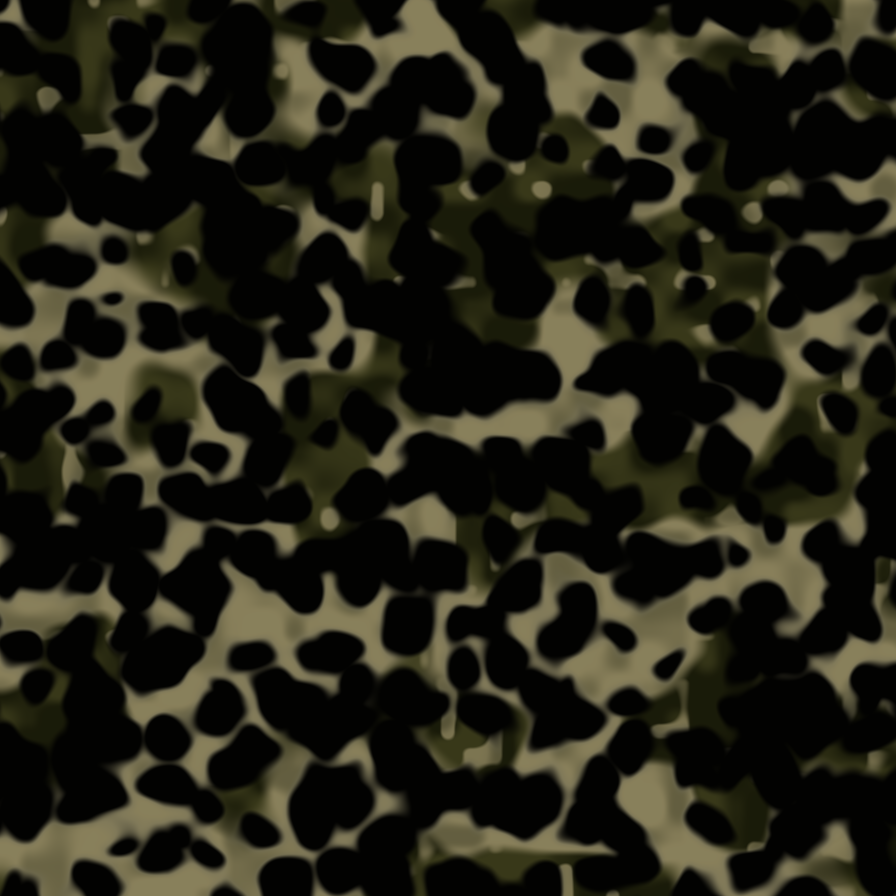
Reproduce this texture procedurally as a three.js fragment shader.

```glsl
// Camouflage of ragged tan and olive islands on black.
// Scattered round black lobes are merged smoothly and cut out of a mottled
// cloth, which leaves islands with scooped sides and blunt arms.
varying vec2 vUv;

const float LOBES = 19.0;         // black lobes across the canvas
const float JITTER = 0.92;        // scatter of the lobes within their cells
const float RADIUS_MIN = 0.31;    // lobe radii, in cells
const float RADIUS_MAX = 0.60;
const float CLUSTER = 0.30;       // how strongly lobes swell in groups
const float MERGE = 11.0;         // higher keeps the arms sharper
const float WOBBLE = 0.36;        // bending of the outlines, in cells
const float EDGE = 0.085;         // half width of the soft rim, in cells
const float OLIVE_SCALE = 11.0;   // olive patches across the canvas
const float FLECK_SCALE = 38.0;   // pale flecks across the canvas

const vec3 BLACK = vec3(0.008, 0.008, 0.003);
const vec3 DARK_OLIVE = vec3(0.10, 0.105, 0.035);
const vec3 OLIVE = vec3(0.22, 0.22, 0.10);
const vec3 DULL_TAN = vec3(0.39, 0.37, 0.25);
const vec3 TAN = vec3(0.535, 0.50, 0.355);
const vec3 GREY = vec3(0.42, 0.41, 0.33);

vec2 hash2(vec2 p) {
  vec3 q = fract(p.xyx * vec3(0.1031, 0.1030, 0.0973));
  q += dot(q, q.yzx + 33.33);
  return fract((q.xx + q.yz) * q.zy);
}

float noise(vec2 p) {
  vec2 cell = floor(p);
  vec2 f = fract(p);
  f = f * f * (3.0 - 2.0 * f);
  float low = mix(hash2(cell).x, hash2(cell + vec2(1.0, 0.0)).x, f.x);
  float high = mix(hash2(cell + vec2(0.0, 1.0)).x, hash2(cell + 1.0).x, f.x);
  return mix(low, high, f.y);
}

// Smooth distance to the black lobes, positive on the cloth between them
float lobeDistance(vec2 p) {
  vec2 cell = floor(p);
  float sum = 0.0;
  for (int y = -1; y <= 1; y++) {
    for (int x = -1; x <= 1; x++) {
      vec2 id = cell + vec2(float(x), float(y));
      vec2 center = id + 0.5 + JITTER * (hash2(id + 7.0) - 0.5);
      vec2 shape = hash2(id + 61.0);
      vec2 offset = p - center;
      // Lobes are slightly oval, each along its own axis
      float angle = 6.2832 * shape.y;
      vec2 axis = vec2(cos(angle), sin(angle));
      float along = dot(offset, axis);
      float across = dot(offset, vec2(-axis.y, axis.x));
      float radius = mix(RADIUS_MIN, RADIUS_MAX, shape.x);
      sum += exp(-MERGE * (length(vec2(along * 0.88, across * 1.12)) - radius));
    }
  }
  return -log(sum) / MERGE;
}

void main() {
  // Outlines: bent lobes, swollen in groups
  vec2 p = vUv * LOBES + 40.0;
  vec2 bend = vec2(noise(p * 1.7), noise(p * 1.7 + 31.0)) - 0.5;
  float depth = lobeDistance(p + WOBBLE * bend);
  depth -= CLUSTER * (noise(p * 0.42 + 12.0) - 0.5);
  float cover = smoothstep(-EDGE, EDGE, depth);

  // Olive patches, broken by pale flecks
  float patches = noise(vUv * OLIVE_SCALE + 5.0);
  patches += 0.25 * (noise(vUv * OLIVE_SCALE * 2.3 + 70.0) - 0.5);
  float fleck = noise(vUv * FLECK_SCALE + 90.0);
  float olive = smoothstep(0.46, 0.64, patches);
  olive *= 1.0 - 0.85 * smoothstep(0.70, 0.86, fleck);

  // Cloth tones: mottled tan, greyer at the rims, fading into olive
  float mottle = noise(vUv * FLECK_SCALE * 0.8 + 17.0);
  vec3 tanTone = mix(DULL_TAN, TAN, smoothstep(0.10, 0.55, mottle));
  float rim = 1.0 - smoothstep(0.0, 2.0 * EDGE, depth);
  tanTone = mix(tanTone, GREY, 0.5 * rim);
  vec3 oliveTone = mix(DARK_OLIVE, OLIVE, smoothstep(0.35, 0.85, mottle));
  vec3 cloth = mix(tanTone, oliveTone, olive);

  gl_FragColor = vec4(mix(BLACK, cloth, cover), 1.0);
}
```
